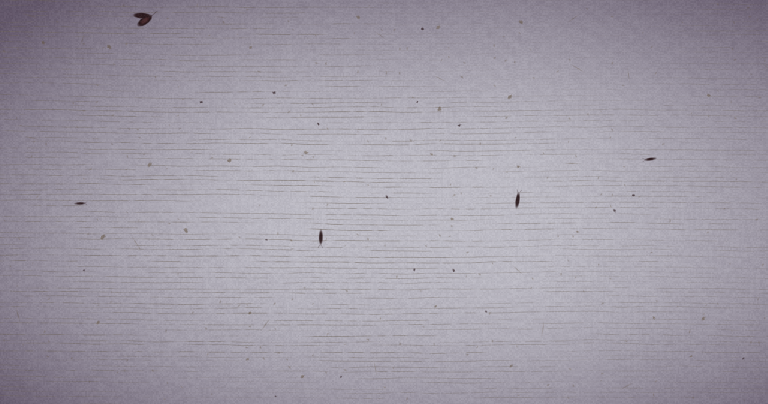
A WebGL 2 fragment shader for this texture:

```glsl
#version 300 es
precision highp float;
// Pale painted board with fine horizontal cracks, scattered specks, small insects and a dark vignette.

#define EDGE_COLOR vec3(0.43, 0.39, 0.46)
#define CENTER_COLOR vec3(0.71, 0.70, 0.74)
#define CRACK_COLOR vec3(0.43, 0.39, 0.35)
#define STAIN_COLOR vec3(0.40, 0.34, 0.27)
#define DARK_COLOR vec3(0.15, 0.08, 0.09)
#define CRACK_ROWS 76.0
#define CRACK_WIDTH 0.0019
#define CRACK_STRENGTH 0.60
#define GRAIN_CELLS 270.0
#define GRAIN_AMOUNT 0.042
#define VIGNETTE 0.58
#define INSECTS 4

uniform vec2 u_resolution;
out vec4 outColor;

float hash(vec2 p) {
    return fract(sin(dot(p, vec2(127.1, 311.7))) * 43758.5453);
}

float noise(vec2 p) {
    vec2 i = floor(p), f = fract(p);
    f = f * f * (3.0 - 2.0 * f);
    return mix(mix(hash(i), hash(i + vec2(1, 0)), f.x),
               mix(hash(i + vec2(0, 1)), hash(i + vec2(1, 1)), f.x), f.y);
}

vec2 rotate(vec2 p, float angle) {
    float c = cos(angle), s = sin(angle);
    return vec2(c * p.x + s * p.y, c * p.y - s * p.x);
}

// Antialiased coverage of a signed distance
float fill(float d) {
    float pixel = 1.0 / u_resolution.y;
    return smoothstep(0.8 * pixel, -0.8 * pixel, d);
}

float ellipse(vec2 p, vec2 radius) {
    return (length(p / radius) - 1.0) * min(radius.x, radius.y);
}

float segment(vec2 p, vec2 a, vec2 b) {
    vec2 pa = p - a, ba = b - a;
    return length(pa - ba * clamp(dot(pa, ba) / dot(ba, ba), 0.0, 1.0));
}

// Thin, wavy, broken cracks, one per jittered row
float cracks(vec2 p) {
    float y = p.y + 0.012 * noise(p * vec2(2.0, 4.0)) + 0.0035 * noise(p * vec2(13.0, 34.0));
    float row = floor(y * CRACK_ROWS);
    float offset = fract(y * CRACK_ROWS) - 0.5 - 0.5 * (hash(vec2(row, 3.0)) - 0.5);
    float d = abs(offset) / CRACK_ROWS;
    float pixel = 1.0 / u_resolution.y;
    float halfWidth = 0.5 * max(CRACK_WIDTH, pixel);
    float line = smoothstep(halfWidth + 0.5 * pixel, halfWidth - 0.5 * pixel, d);
    line *= min(1.0, CRACK_WIDTH / pixel);
    float runs = smoothstep(0.15, 0.5, noise(vec2(p.x * 7.0, row * 17.3)));
    float breaks = mix(0.25, 1.0, smoothstep(0.2, 0.6, noise(vec2(p.x * 55.0, row * 7.7))));
    float patches = mix(0.3, 1.0, smoothstep(0.2, 0.55, noise(p * vec2(2.6, 3.4) + 5.0)));
    patches *= mix(1.0, 0.65, smoothstep(0.9, 1.5, p.x));
    return line * runs * breaks * patches * mix(0.6, 1.0, hash(vec2(row, 9.0)));
}

// Sparse marks, at most one per grid cell
float specks(vec2 p, float grid, float density, vec2 radius, float seed) {
    vec2 cell = floor(p * grid);
    vec2 key = cell + seed;
    vec2 center = (cell + 0.2 + 0.6 * vec2(hash(key + 11.3), hash(key + 27.9))) / grid;
    vec2 size = radius * mix(0.45, 1.0, hash(key + 41.7));
    vec2 q = rotate(p - center, 6.283 * hash(key + 53.1));
    float rough = (noise(p * 350.0) - 0.5) * 0.7 * size.y;
    return step(hash(key), density) * fill(ellipse(q, size) + rough);
}

// Slim body with two short antennae, lying along x
float insect(vec2 p, float size) {
    float body = fill(ellipse(p, vec2(0.017, 0.0046) * size));
    float feelers = min(segment(p, vec2(0.015, 0.0) * size, vec2(0.027, 0.005) * size),
                        segment(p, vec2(0.015, 0.0) * size, vec2(0.026, -0.006) * size));
    return max(body, 0.35 * fill(feelers - 0.0006));
}

void main() {
    vec2 p = gl_FragCoord.xy / u_resolution.y;
    float aspect = u_resolution.x / u_resolution.y;

    // Painted ground with uneven light
    vec2 lens = (gl_FragCoord.xy / u_resolution - vec2(0.54, 0.45)) * 2.0;
    float light = 1.12 - VIGNETTE * dot(lens, lens);
    light += 0.10 * (noise(p * 3.0) - 0.5) + 0.08 * (noise(p * vec2(70.0, 110.0)) - 0.5);
    vec3 color = mix(EDGE_COLOR, CENTER_COLOR, clamp(light, -0.15, 1.1));

    // Cracks and dirt, from faint to dark
    color = mix(color, CRACK_COLOR, CRACK_STRENGTH * cracks(p));
    color = mix(color, STAIN_COLOR, 0.35 * specks(p, 30.0, 0.18, vec2(0.0030, 0.0018), 1.0));
    color = mix(color, STAIN_COLOR, 0.40 * specks(p, 8.0, 0.14, vec2(0.010, 0.0012), 70.0));
    color = mix(color, STAIN_COLOR, 0.55 * specks(p, 6.0, 0.25, vec2(0.0060, 0.0042), 130.0));
    color = mix(color, DARK_COLOR, 0.65 * specks(p, 11.0, 0.12, vec2(0.0036, 0.0026), 210.0));

    // Slim insects, spread across the width
    for (int i = 0; i < INSECTS; i++) {
        float n = float(i);
        vec2 center = vec2((n + 0.2 + 0.6 * hash(vec2(n, 4.0))) / float(INSECTS) * aspect,
                           0.08 + 0.65 * hash(vec2(n, 8.0)));
        float angle = 1.571 * floor(4.0 * hash(vec2(n, 15.0))) + 0.3 * (hash(vec2(n, 21.0)) - 0.5);
        float body = insect(rotate(p - center, angle), mix(0.6, 1.0, hash(vec2(n, 33.0))));
        color = mix(color, DARK_COLOR, 0.9 * body);
    }

    // Moth with two folded wings near the upper left
    vec2 m = p - vec2(0.197 * aspect, 0.96);
    float upper = ellipse(rotate(m + vec2(0.022, -0.001), -0.08), vec2(0.021, 0.007));
    float lower = ellipse(rotate(m + vec2(0.016, 0.011), 0.62), vec2(0.020, 0.009));
    color = mix(color, DARK_COLOR, 0.92 * fill(min(upper, lower)));
    color = mix(color, vec3(0.32, 0.19, 0.20), 0.7 * fill(lower + 0.004));
    color = mix(color, DARK_COLOR, 0.4 * fill(segment(m, vec2(0.0), vec2(0.014, 0.012)) - 0.0006));

    // Fine grain
    color += GRAIN_AMOUNT * (hash(floor(p * GRAIN_CELLS) + 0.5) - 0.5);
    outColor = vec4(clamp(color, 0.0, 1.0), 1.0);
}
```
